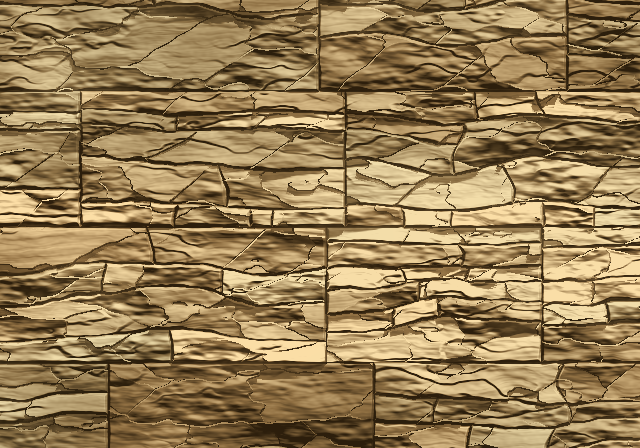
A WebGL 1 fragment shader for this texture:

```glsl
precision highp float;
// Sunlit wall of split sandstone: four staggered courses of layered, craggy ledges.
uniform vec2 u_resolution;

float hash(vec2 p) {
  vec3 q = fract(p.xyx * 0.1031);
  q += dot(q, q.yzx + 33.33);
  return fract((q.x + q.y) * q.z);
}

float noise(vec2 p) {
  vec2 i = floor(p), f = fract(p);
  f = f * f * (3.0 - 2.0 * f);
  return mix(mix(hash(i), hash(i + vec2(1.0, 0.0)), f.x),
             mix(hash(i + vec2(0.0, 1.0)), hash(i + vec2(1.0)), f.x), f.y);
}

float fbm(vec2 p) {
  float sum = 0.0, gain = 0.5;
  for (int i = 0; i < 4; i++) {
    sum += gain * noise(p);
    p = mat2(1.9, 0.3, -0.3, 2.1) * p + 17.3;
    gain *= 0.5;
  }
  return sum;
}

// Broken planes: each Voronoi cell is tilted its own way
float facets(vec2 p) {
  float nearest = 9.0, plane = 0.0;
  for (int j = -1; j <= 1; j++) for (int i = -1; i <= 1; i++) {
    vec2 c = floor(p) + vec2(float(i), float(j));
    vec2 d = p - c - vec2(hash(c), hash(c + 57.0));
    if (dot(d, d) < nearest) {
      nearest = dot(d, d);
      plane = dot(d, vec2(hash(c + 13.0), hash(c + 29.0)) - 0.5);
    }
  }
  return plane;
}

// x: distance to the nearest seam, y: stone id, z: depth below the stone's top (0..1)
vec3 stone(vec2 p) {
  float v = (0.797 - p.y) / 0.303;
  float row = floor(v);
  vec2 joints = row < -0.5 ? vec2(0.712, 1.266)
              : row < 0.5 ? vec2(0.180, 0.771)
              : row < 1.5 ? vec2(0.729, 1.210) : vec2(0.242, 0.835);
  float panel = step(joints.x, p.x) + step(joints.y, p.x);
  vec2 lo = vec2(panel < 0.5 ? joints.x - 0.75 : panel < 1.5 ? joints.x : joints.y, 0.0);
  vec2 hi = vec2(panel < 0.5 ? joints.x : panel < 1.5 ? joints.y : joints.y + 0.75, 0.303);

  // Bend the inner seams while the panel border stays straight
  vec2 q = vec2(p.x, fract(v) * 0.303);
  vec2 t = (q - lo) / (hi - lo);
  vec2 fade = 4.0 * t * (1.0 - t);
  q += fade * vec2(0.05, 0.075) * (vec2(noise(p * vec2(9.0, 14.0) + 3.0),
                                        noise(p * vec2(5.0, 3.5) + row * 7.0 + 40.0)) - 0.5);
  q.y += fade.y * 0.02 * (fbm(p * vec2(16.0, 9.0)) - 0.47);

  // Split the panel into beds, and long beds into blocks
  float id = hash(vec2(row + 5.0, panel + 11.0));
  for (int i = 0; i < 6; i++) {
    vec2 size = hi - lo;
    bool isLong = size.x > size.y * mix(3.5, 8.0, id);
    if ((size.y < 0.085 && !isLong) || (i > 0 && id < 0.3)) break;
    float cut = mix(0.27, 0.73, hash(vec2(id * 311.0, float(i) + 2.0)));
    vec2 axis = isLong ? vec2(1.0, 0.0) : vec2(0.0, 1.0);
    vec2 middle = mix(lo, hi, cut);
    float side = step(dot(middle, axis), dot(q, axis));
    if (side > 0.5) lo = mix(lo, middle, axis); else hi = mix(hi, middle, axis);
    id = hash(vec2(id * 197.0 + side * 31.0, float(i) + 8.0));
  }
  vec2 edge = min(q - lo, hi - q);
  return vec3(min(edge.x, edge.y), id, (q.y - lo.y) / (hi.y - lo.y));
}

float relief(vec2 p) {
  vec3 s = stone(p);
  vec2 offset = s.y * vec2(40.0, 23.0);
  float crag = fbm(p * vec2(7.0, 13.0) + offset) - 0.47;
  float chunk = facets(p * vec2(5.0, 12.0) + offset + crag * vec2(0.9, 1.6));
  float strata = fbm(p * vec2(5.0, 36.0) + offset + crag * 1.5) - 0.47;
  // Ledges swell downward, then undercut sharply
  float bed = fract(-p.y * 15.0 + p.x * 1.5 + crag * 3.0 + s.y * 5.0);
  float ledge = bed * smoothstep(1.0, 0.8, bed) * smoothstep(0.35, 0.75, noise(p * vec2(5.0, 11.0) + 90.0));
  float body = 0.013 * s.y + 0.007 * s.z;
  float gap = smoothstep(0.002 + 0.007 * noise(p * 30.0), 0.0, s.x);
  return body + 0.032 * crag + 0.05 * chunk + 0.009 * strata + 0.008 * ledge - 0.009 * gap;
}

void main() {
  vec2 p = gl_FragCoord.xy / u_resolution.y;
  vec3 s = stone(p);
  float h = relief(p);

  // Sunlight from the upper right
  vec3 sun = normalize(vec3(0.3, 0.75, 0.62));
  vec2 e = vec2(0.003, 0.0);
  vec2 slope = vec2(relief(p + e.xy) - h, relief(p + e.yx) - h) / e.x;
  float light = max(dot(normalize(vec3(-slope, 1.0)), sun), 0.0);

  // Cast shadows: march along the surface toward the sun
  float block = 0.0;
  for (int i = 1; i <= 8; i++) {
    float reach = 0.002 * float(i) + 0.0004 * float(i * i);
    float above = relief(p + normalize(sun.xy) * reach) - h;
    block = max(block, above - reach * 0.77);
  }
  float shade = mix(light, 0.13 + 0.35 * light, smoothstep(0.0, 0.006, block));
  shade *= mix(0.5, 1.0, smoothstep(0.0, 0.001 + 0.003 * noise(p * 25.0), s.x));

  // Stone tone, broad weathering and fine grain
  shade *= 0.8 + 0.4 * hash(vec2(s.y * 83.0, 4.0));
  shade *= 0.86 + 0.28 * exp(-pow((p.y - 0.46) / 0.32, 2.0));
  shade += 0.45 * (fbm(p * 5.0 + 60.0) - 0.47) + 0.05 * (noise(p * vec2(110.0, 190.0)) - 0.5);
  shade = clamp(shade, 0.0, 1.0);

  vec3 sand = mix(vec3(0.17, 0.12, 0.05), vec3(0.55, 0.44, 0.28), min(shade * 2.0, 1.0));
  sand = mix(sand, vec3(0.96, 0.88, 0.71), max(shade * 2.0 - 1.0, 0.0));
  vec3 tint = mix(vec3(0.96, 0.98, 0.95), vec3(1.04, 0.99, 0.91),
                  0.6 * hash(vec2(s.y * 59.0, 9.0)) + 0.4 * noise(p * 4.0));
  gl_FragColor = vec4(sand * tint, 1.0);
}
```
